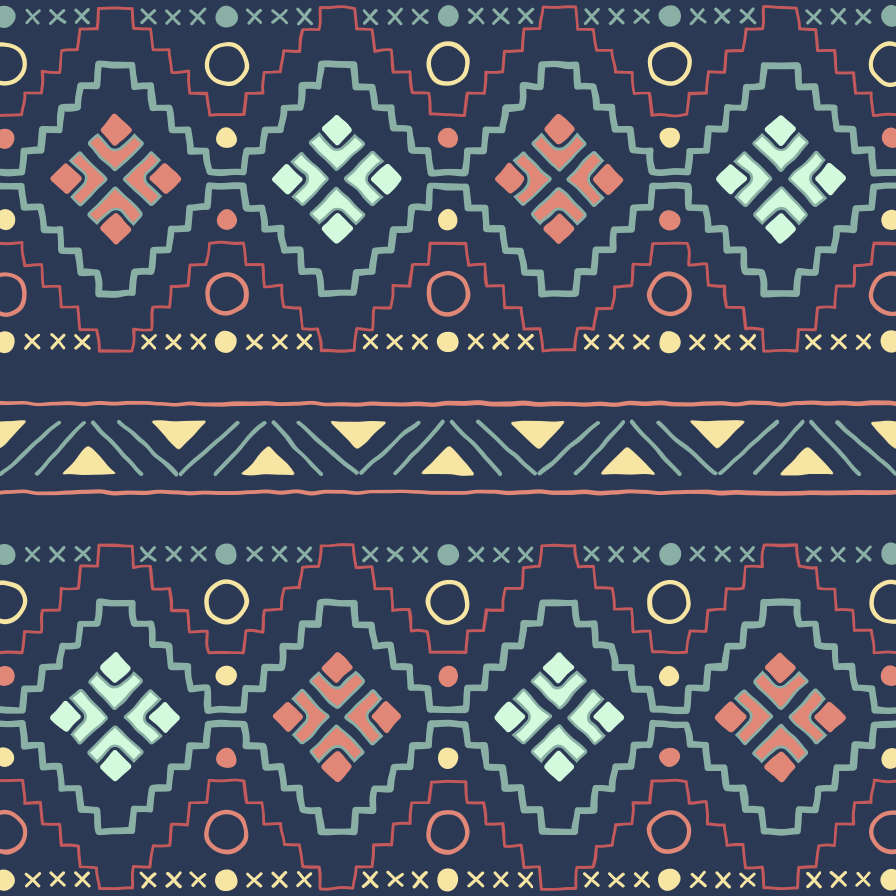
A Shadertoy shader for this pattern:

```glsl
// Hand-drawn woven bands: stepped diamonds, dots and crosses around a triangle border.

const float UNITS = 768.0;        // design units per canvas height
const float CELL = 190.0;         // spacing of the diamonds
const float BAND = 461.0;         // spacing of the diamond bands
const float BORDER_CELL = 154.0;  // spacing of the border triangles

const vec3 NAVY   = vec3(0.17, 0.225, 0.33);
const vec3 TEAL   = vec3(0.54, 0.69, 0.65);
const vec3 SALMON = vec3(0.88, 0.53, 0.47);
const vec3 RED    = vec3(0.77, 0.35, 0.36);
const vec3 MINT   = vec3(0.83, 0.98, 0.87);
const vec3 CREAM  = vec3(0.97, 0.90, 0.64);

float hash(vec2 p) {
    return fract(sin(dot(p, vec2(127.1, 311.7))) * 43758.5453);
}

float noise(vec2 p) {
    vec2 i = floor(p), f = fract(p);
    f = f * f * (3.0 - 2.0 * f);
    return mix(mix(hash(i), hash(i + vec2(1, 0)), f.x),
               mix(hash(i + vec2(0, 1)), hash(i + vec2(1, 1)), f.x), f.y);
}

// Distance functions
float segment(vec2 p, vec2 a, vec2 b) {
    vec2 pa = p - a, ba = b - a;
    return length(pa - ba * clamp(dot(pa, ba) / dot(ba, ba), 0.0, 1.0));
}

float roundBox(vec2 p, float halfSide, float radius) {
    vec2 d = abs(p) - halfSide + radius;
    return length(max(d, 0.0)) + min(max(d.x, d.y), 0.0) - radius;
}

float ring(vec2 p, float radius, float halfWidth) {
    return abs(length(p) - radius) - halfWidth;
}

float cross45(vec2 p, float arm) {
    return segment(abs(p), vec2(0), vec2(arm));
}

// Triangle pointing to -y, base at y = 23, with softened corners
float triangle(vec2 p) {
    float x = sqrt(p.x * p.x + 4.0);
    vec2 d = vec2(p.y - 23.0, dot(vec2(x, p.y + 3.0), vec2(0.73, -0.685))) + 2.5;
    return length(max(d, 0.0)) + min(max(d.x, d.y), 0.0) - 2.5;
}

// Five steps falling from the diamond axis (x = 0) to the cell edge
float staircase(vec2 p, float top) {
    float d = 1e3;
    for (int i = 0; i < 6; i++) {
        float n = float(i);
        float y = top - 18.4 * n;
        float left = i == 0 ? 0.0 : 16.0 * n;
        float right = i == 5 ? 0.5 * CELL : 14.0 + 16.0 * n;
        d = min(d, segment(p, vec2(left, y), vec2(right, y)));
        if (i < 5) d = min(d, segment(p, vec2(right, y), vec2(right + 2.0, y - 18.4)));
    }
    return d;
}

void paint(inout vec3 color, vec3 ink, float d, float px) {
    color = mix(color, ink, clamp(0.5 - d / px, 0.0, 1.0));
}

// Four corner squares, each cupped by an outlined chevron
void paintDiamond(inout vec3 color, vec2 p, vec3 ink, float px) {
    vec2 q = abs(vec2(p.x + p.y, p.x - p.y)) * 0.7071;
    float chevron = max(roundBox(q - 21.5, 17.5, 2.5), -roundBox(q - 42.0, 25.0, 6.0));
    paint(color, TEAL, chevron, px);
    paint(color, ink, chevron + 2.3, px);
    paint(color, ink, roundBox(q - 30.0, 10.0, 2.5), px);
}

// Dots, rings and crosses; side is -1 above the band centre, +1 below
void paintColumn(inout vec3 color, vec2 p, float side, float parity, float px) {
    bool lower = side > 0.0;
    vec3 rowInk = lower ? CREAM : TEAL;
    float h = abs(p.y);
    paint(color, rowInk, length(vec2(p.x, h - 139.5)) - 9.3, px);
    paint(color, lower ? SALMON : CREAM, ring(vec2(p.x, h - 98.5), 17.0, 1.9), px);
    bool creamDot = lower == (parity < 0.5);
    paint(color, creamDot ? CREAM : SALMON, length(vec2(p.x, h - 35.0)) - 8.7, px);
    for (int i = 0; i < 3; i++) {
        vec2 center = vec2(24.0 + 21.3 * float(i), 139.5);
        paint(color, rowInk, cross45(vec2(abs(p.x), h) - center, 5.5) - 1.3, px);
    }
}

// Two rules enclosing triangles and slanted strokes
void paintBorder(inout vec3 color, vec2 p, float px) {
    float swell = 1.4 + 0.8 * noise(p / vec2(60.0, 30.0));
    paint(color, SALMON, abs(abs(p.y) - 38.0) - swell, px);
    float x = abs(mod(p.x + 0.5 * BORDER_CELL, BORDER_CELL) - 0.5 * BORDER_CELL);
    vec2 q = vec2(x, p.y);
    paint(color, CREAM, triangle(q), px);
    paint(color, CREAM, triangle(vec2(0.5 * BORDER_CELL - x, -p.y)), px);
    float strokes = min(segment(q, vec2(4, -22), vec2(45, 22)),
                        segment(q, vec2(26, -22), vec2(75, 22)));
    paint(color, TEAL, strokes - 1.8, px);
}

void mainImage(out vec4 fragColor, in vec2 fragCoord) {
    float px = UNITS / iResolution.y;
    vec2 p = vec2(fragCoord.x, iResolution.y - fragCoord.y) * px - 0.5 * UNITS;

    // Unsteady hand
    p += 2.0 * (vec2(noise(p / 13.0), noise(p / 13.0 + 71.0)) - 0.5);

    // Band, diamond and column coordinates
    float band = floor(p.y / BAND);
    float y = mod(p.y, BAND) - 0.5 * BAND;
    float diamond = floor(p.x / CELL);
    float column = floor(p.x / CELL + 0.5);
    vec2 d = vec2(p.x - (diamond + 0.5) * CELL, y);

    vec3 color = NAVY;
    paint(color, RED, staircase(abs(d), 147.0) - 1.25, px);
    paint(color, TEAL, staircase(abs(d), 98.0) - 2.9, px);
    bool mint = mod(diamond + band, 2.0) < 0.5;
    paintDiamond(color, d, mint ? MINT : SALMON, px);
    paintColumn(color, vec2(p.x - column * CELL, y), sign(y), mod(column, 2.0), px);
    paintBorder(color, p, px);
    fragColor = vec4(color, 1.0);
}
```
